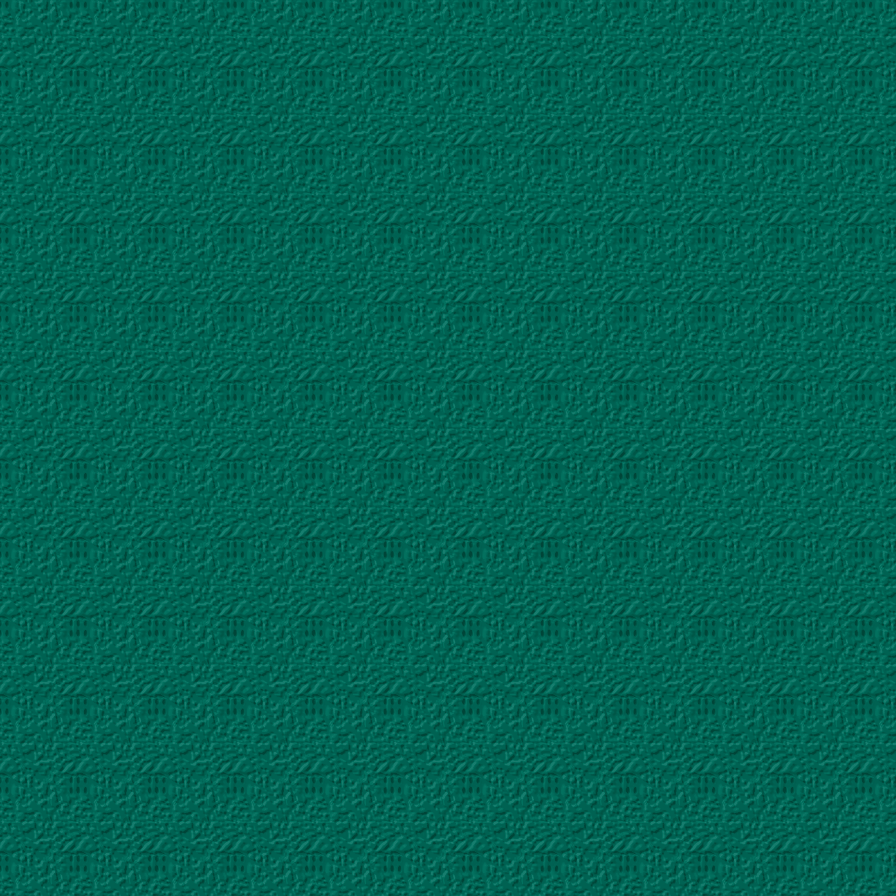
A WebGL 1 fragment shader for this pattern:

```glsl
precision highp float;

// Green embossed paper: a square tile of pebbled grain with an arched panel
// and pressed dashes, repeated across the sheet. A periodic height field is
// lit along one diagonal, and its slope selects a shade of green.

uniform vec2 u_resolution;

const float REPEATS = 11.41;       // tiles across and down
const float COARSE_CELLS = 21.0;   // grain cells per tile
const float FINE_CELLS = 35.0;
const float GRAIN_HEIGHT = 0.36;
const float LIGHT_STEP = 0.013;    // diagonal sampling distance, in tiles
const float RELIEF_GAIN = 5.6;
const float TONE_BIAS = -0.08;
const float PIT_DARKNESS = 2.0;    // shadow inside the pressed dashes
const float LINE_HALF_WIDTH = 0.009;
const float LINE_SOFTNESS = 0.014;
const float LINE_ROUGHNESS = 0.07;
const vec3 DEEP = vec3(0.00, 0.27, 0.22);
const vec3 SHADE = vec3(0.00, 0.34, 0.28);
const vec3 BASE = vec3(0.00, 0.38, 0.32);
const vec3 LIGHT = vec3(0.01, 0.44, 0.37);
const vec3 GLINT = vec3(0.09, 0.49, 0.43);

float hash(vec2 cell) {
  return fract(sin(dot(cell, vec2(127.1, 311.7))) * 43758.55);
}

// Value noise that wraps after the given number of cells.
float tiledNoise(vec2 p, float period) {
  vec2 i = floor(p);
  vec2 f = fract(p);
  f = f * f * (3.0 - 2.0 * f);
  vec2 a = mod(i, period);
  vec2 b = mod(i + 1.0, period);
  return mix(mix(hash(a), hash(vec2(b.x, a.y)), f.x),
             mix(hash(vec2(a.x, b.y)), hash(b), f.x), f.y);
}

vec2 tileCoords(vec2 p) {
  return fract(p + 0.5) - 0.5;
}

float stroke(float d) {
  return 1.0 - smoothstep(LINE_HALF_WIDTH, LINE_HALF_WIDTH + LINE_SOFTNESS, abs(d));
}

float boxDistance(vec2 p, vec2 halfSize) {
  vec2 q = abs(p) - halfSize;
  return length(max(q, 0.0)) + min(max(q.x, q.y), 0.0);
}

// Two rows of three pressed dashes at the tile centre.
float dashes(vec2 c) {
  vec2 spacing = vec2(0.09, 0.13);
  vec2 id = vec2(clamp(floor(c.x / spacing.x + 0.5), -1.0, 1.0),
                 c.y < 0.0 ? -0.5 : 0.5);
  float r = length((c - id * spacing) / vec2(0.024, 0.046));
  return 1.0 - smoothstep(0.6, 1.2, r);
}

// Arch, panel and seam lines, worn away where the grain is low.
float motif(vec2 c, float grain) {
  vec2 w = c + (grain - 0.5) * LINE_ROUGHNESS;
  float panel = stroke(boxDistance(w - vec2(0.0, 0.07), vec2(0.25, 0.18)));
  float arch = stroke(length(w + vec2(0.0, 0.02)) - 0.36) * step(w.y, -0.02);
  float sides = stroke(abs(w.x) - 0.36) * step(-0.02, w.y) * step(w.y, 0.33);
  float seam = stroke(w.y - 0.47);
  float worn = smoothstep(0.3, 0.6, grain);
  return worn * (0.22 * panel + 0.20 * arch + 0.18 * sides + 0.20 * seam);
}

float height(vec2 p) {
  vec2 c = tileCoords(p);
  float coarse = tiledNoise(p * COARSE_CELLS, COARSE_CELLS);
  float fine = tiledNoise(p * FINE_CELLS + 7.0, FINE_CELLS);
  // Short slanted brush marks fill the crown of the arch.
  vec2 slant = vec2((c.x + c.y) * 23.0, (c.x - c.y) * 9.0) + 40.0;
  float brushed = tiledNoise(slant, 80.0);
  float crown = smoothstep(0.12, 0.18, -c.y)
              * (1.0 - smoothstep(0.26, 0.36, length(c + vec2(0.0, 0.02))));
  float quiet = 1.0 - smoothstep(0.0, 0.08, boxDistance(c, vec2(0.14, 0.11)));
  float grain = mix(0.62 * coarse + 0.38 * fine, brushed, 0.6 * crown);
  // Plateaus separated by steep edges give crisp, sparse relief.
  float pebbles = GRAIN_HEIGHT * smoothstep(0.30, 0.66, grain);
  return pebbles * (1.0 - 0.7 * quiet) - motif(c, coarse) - 0.12 * dashes(c);
}

vec3 greenShade(float tone) {
  vec3 col = mix(DEEP, SHADE, smoothstep(-2.0, -1.1, tone));
  col = mix(col, BASE, smoothstep(-1.1, -0.2, tone));
  col = mix(col, LIGHT, smoothstep(-0.2, 0.8, tone));
  return mix(col, GLINT, smoothstep(0.8, 1.8, tone));
}

void main() {
  float side = min(u_resolution.x, u_resolution.y);
  float tone = TONE_BIAS;
  // Four samples per pixel smooth the fine grain.
  for (int j = 0; j < 2; j++) {
    for (int i = 0; i < 2; i++) {
      vec2 offset = (vec2(float(i), float(j)) - 0.5) * 0.5;
      vec2 uv = (gl_FragCoord.xy + offset) / side;
      uv.y = u_resolution.y / side - uv.y;
      vec2 p = uv * REPEATS;
      float slope = height(p + LIGHT_STEP) - height(p - LIGHT_STEP);
      tone += 0.25 * (slope * RELIEF_GAIN - PIT_DARKNESS * dashes(tileCoords(p)));
    }
  }
  gl_FragColor = vec4(greenShade(tone), 1.0);
}
```
